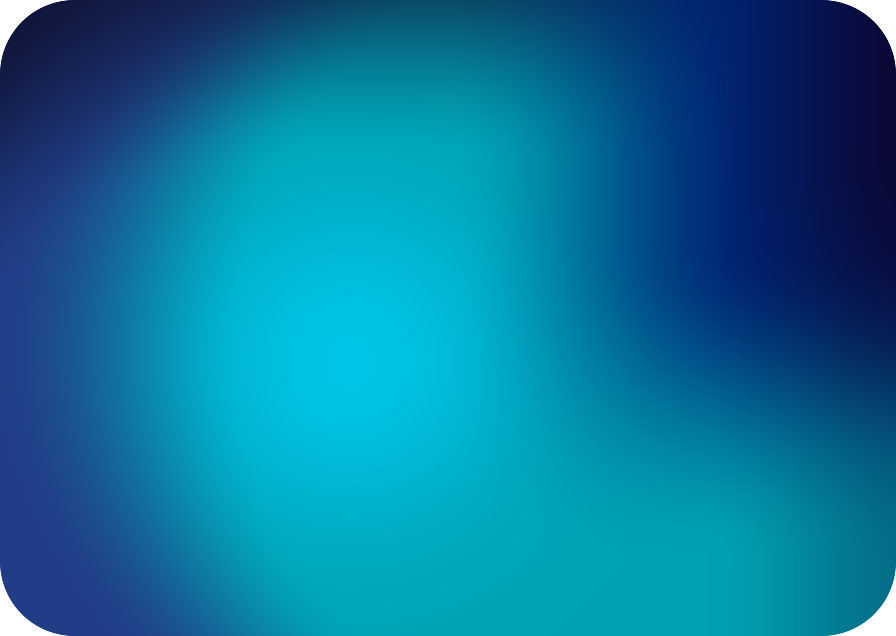
Reproduce this background procedurally as a Shadertoy shader.

```glsl
float roundedBox(vec2 p, vec2 halfSize, float radius) {
    vec2 q = abs(p) - halfSize + radius;
    return length(max(q, 0.0)) + min(max(q.x, q.y), 0.0) - radius;
}

float glow(vec2 p, vec2 centre, float radius) {
    vec2 d = (p - centre) / radius;
    return exp(-dot(d, d));
}

void mainImage(out vec4 fragColor, in vec2 fragCoord) {
    // Canvas units: height is 1
    vec2 size = vec2(1.407, 1.0);
    vec2 p = fragCoord / iResolution.xy * size;

    vec3 teal = vec3(0.0, 0.63, 0.70);
    vec3 cyan = vec3(0.0, 0.77, 0.90);
    vec3 indigo = vec3(0.13, 0.24, 0.53);
    vec3 dusk = vec3(0.06, 0.08, 0.22);
    vec3 blue = vec3(0.0, 0.13, 0.44);
    vec3 navy = vec3(0.04, 0.03, 0.20);

    // Bright core over teal
    vec3 color = mix(teal, cyan, glow(p, vec2(0.55, 0.432), 0.275));

    // Indigo left side, flaring into both corners
    float bend = p.y - 0.45;
    float leftEdge = 0.385 + 0.91 * bend * bend;
    color = mix(color, indigo, smoothstep(0.0, 0.403, leftEdge - p.x));

    // Dark top band, deeper at the left
    float corner = max(1.0 - p.x / 0.458, 0.0);
    float topDepth = 0.256 + 0.2 * corner * corner;
    color = mix(color, dusk, smoothstep(0.0, 0.44, topDepth - 1.0 + p.y));

    // Blue field at the upper right
    float field = smoothstep(0.696, 1.209, p.x) * smoothstep(0.121, 0.615, p.y);
    color = mix(color, blue, field);

    // Navy right edge, fading downwards
    float edgeShade = smoothstep(1.10, 1.447, p.x);
    edgeShade *= mix(0.35, 1.0, smoothstep(0.267, 0.78, p.y));
    color = mix(color, navy, edgeShade);

    // Rounded card on white
    float card = roundedBox(p - 0.5 * size, 0.5 * size, 0.117);
    float pixel = 1.0 / iResolution.y;
    color = mix(color, vec3(1.0), smoothstep(-0.5 * pixel, 0.5 * pixel, card));

    fragColor = vec4(color, 1.0);
}
```
